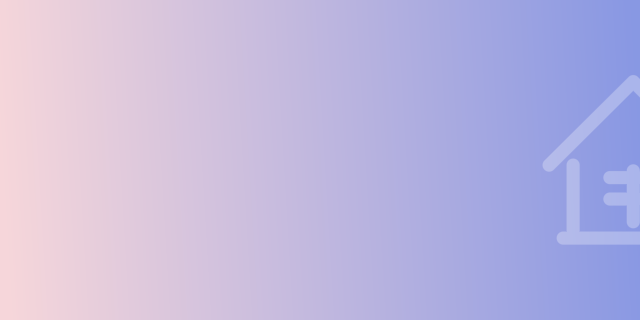
This background is drawn by a WebGL 2 fragment shader. Its source:

```glsl
#version 300 es
precision highp float;

uniform vec2 u_resolution;
out vec4 fragColor;

const vec3 BLUSH = vec3(0.965, 0.840, 0.855);
const vec3 PERIWINKLE = vec3(0.535, 0.595, 0.890);
const float AXIS_X = 1.979;
const float STROKE_RADIUS = 0.0205;

// Distance to a segment from a to b
float segment(vec2 p, vec2 a, vec2 b) {
    vec2 pa = p - a;
    vec2 ba = b - a;
    return length(pa - ba * clamp(dot(pa, ba) / dot(ba, ba), 0.0, 1.0));
}

// Soft blend from pink to blue, slightly tilted
vec3 backdrop(vec2 uv) {
    float t = uv.x + 0.03 * (uv.y - 0.5);
    return mix(BLUSH, PERIWINKLE, clamp(t, 0.0, 1.0));
}

// House outline: roof, wall and floor
float houseDistance(vec2 p) {
    float roof = segment(p, vec2(1.716, 0.484), vec2(AXIS_X, 0.745));
    float wall = segment(p, vec2(1.791, 0.484), vec2(1.791, 0.257));
    float ground = segment(p, vec2(1.760, 0.256), vec2(AXIS_X, 0.256));
    return min(roof, min(wall, ground));
}

// Central post with two evenly spaced bars
float innerDistance(vec2 p) {
    float d = segment(p, vec2(AXIS_X, 0.466), vec2(AXIS_X, 0.307));
    for (int i = 0; i < 2; i++) {
        float barY = 0.445 - 0.067 * float(i);
        d = min(d, segment(p, vec2(1.906, barY), vec2(AXIS_X, barY)));
    }
    return d;
}

// Smooth coverage of a rounded stroke
float strokeMask(float d, float radius, float pixel) {
    return 1.0 - smoothstep(-pixel, pixel, d - radius);
}

void main() {
    vec2 uv = gl_FragCoord.xy / u_resolution;
    vec2 p = vec2(uv.x * 2.0, uv.y);
    float pixel = 0.75 / u_resolution.y;

    // Mirror the emblem about its vertical axis
    vec2 mirrored = vec2(AXIS_X - abs(p.x - AXIS_X), p.y);
    float emblem = min(houseDistance(mirrored), innerDistance(mirrored));

    vec3 color = backdrop(uv);
    color = mix(color, vec3(1.0), 0.28 * strokeMask(emblem, STROKE_RADIUS, pixel));
    fragColor = vec4(color, 1.0);
}
```
